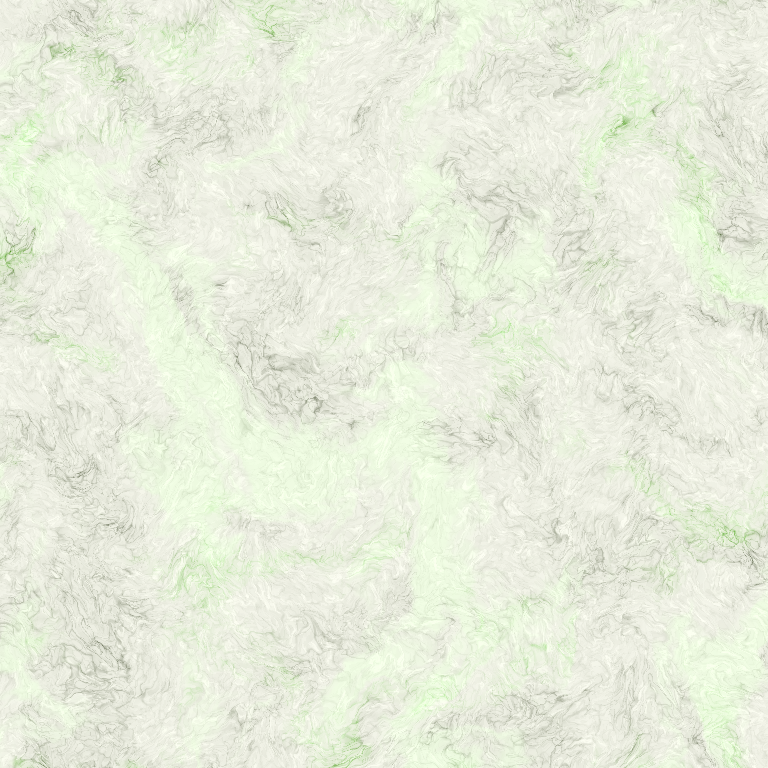
Reproduce this texture procedurally as a three.js fragment shader.

```glsl
varying vec2 vUv;

vec2 hash2(vec2 p) {
  return fract(sin(vec2(dot(p, vec2(127.1, 311.7)), dot(p, vec2(269.5, 183.3)))) * 43758.5);
}

// Cellular noise: nearest distance, second distance, random cell value
vec3 cells(vec2 p) {
  vec2 base = floor(p);
  vec3 result = vec3(8.0, 8.0, 0.0);
  for (int y = -1; y <= 1; y++) {
    for (int x = -1; x <= 1; x++) {
      vec2 id = base + vec2(float(x), float(y));
      vec2 jitter = hash2(id);
      float d = length(id + jitter - p);
      if (d < result.x) {
        result = vec3(d, result.x, fract(jitter.x * 7.3 + jitter.y * 3.1));
      } else {
        result.y = min(result.y, d);
      }
    }
  }
  return result;
}

// Layered cellular noise, centred near 0.46
float cloud(vec2 p) {
  float sum = 0.0;
  float weight = 0.43;
  for (int i = 0; i < 5; i++) {
    sum += weight * cells(p).x;
    p = mat2(1.6, 1.2, -1.2, 1.6) * p + 3.7;
    weight *= 0.6;
  }
  return sum;
}

// Layered sines that fold the plane into eddies
vec2 swirl(vec2 p, float freq) {
  for (int i = 0; i < 7; i++) {
    p += 0.4 / freq * sin(freq * p.yx + vec2(1.3, 4.1) * float(i + 1));
    p = mat2(0.8, 0.6, -0.6, 0.8) * p;
    freq *= 1.7;
  }
  return p;
}

// Broken creases along cell borders at three sizes
float creases(vec2 p) {
  float sum = 0.0;
  float weight = 0.8;
  for (int i = 0; i < 3; i++) {
    vec3 c = cells(p);
    sum += weight * c.z * c.z * (1.0 - smoothstep(0.03, 0.2, c.y - c.x));
    p = mat2(1.5, 0.9, -0.9, 1.5) * p + 5.3;
    weight *= 0.9;
  }
  return sum;
}

void main() {
  vec2 drift = vec2(cloud(vUv * 5.0 + 2.0), cloud(vUv * 5.0 + 19.0));
  vec2 p = swirl(vUv + 0.09 * drift, 9.0);
  vec2 q = swirl(vUv + 0.05 * drift, 22.0);

  // Broad regions: smooth pale flows, rough grey ground, stains, leaf green
  float flow = smoothstep(0.44, 0.60, cloud(p * vec2(3.2, 5.0) + 11.0));
  float rough = smoothstep(0.34, 0.58, cloud(p * 6.0 + 7.0)) * (1.0 - 0.75 * flow);
  float stain = smoothstep(0.49, 0.68, cloud(q * 13.0 + 31.0)) * rough;
  float leaf = smoothstep(0.47, 0.68, cloud(p * 5.0 + 43.0));

  // Fine relief: curled contours, creases and grain
  float contour = cloud(q * 16.0 + 5.0);
  float curl = smoothstep(0.65, 1.0, sin(contour * 26.0));
  float glint = smoothstep(0.6, 1.0, sin(contour * 21.0 + 2.0));
  float crease = creases(q * 38.0);
  float grain = cells(q * 190.0).z;
  float lines = 0.95 * crease + 0.45 * curl * smoothstep(0.3, 0.55, cloud(q * 23.0 + 3.0));

  float shade = (0.28 + 0.62 * rough + 0.9 * stain) * lines;
  shade += 0.13 * rough + 0.1 * stain + 0.2 * grain * (1.0 - 0.5 * flow);

  // Colour: cream ground, mint flows, olive-grey lines, green flecks
  vec3 color = mix(vec3(0.962, 0.966, 0.922), vec3(0.950, 0.998, 0.900), flow);
  color -= shade * mix(vec3(0.20, 0.19, 0.21), vec3(0.20, 0.15, 0.25), leaf);
  color -= leaf * (0.12 + 0.9 * lines + 0.2 * grain) * vec3(0.11, 0.005, 0.13);
  color += 0.035 * glint * (1.0 - stain);
  gl_FragColor = vec4(clamp(color, 0.0, 1.0), 1.0);
}
```
